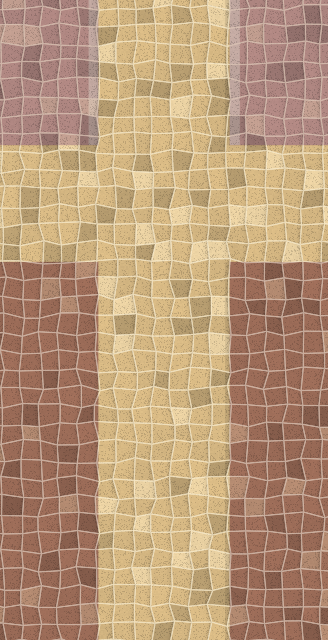
This pattern is drawn by a Shadertoy shader. Its source:

```glsl
// Crooked mosaic tiles: a sandy cross between brick and rose panels.

float hash(vec2 p) {
    vec3 q = fract(vec3(p.xyx) * 0.1031);
    q += dot(q, q.yzx + 33.33);
    return fract((q.x + q.y) * q.z);
}

// Grid corner pushed off its regular place
vec2 corner(vec2 id) {
    return id + 0.34 * (vec2(hash(id + 71.0), hash(id + 153.0)) - 0.5);
}

// Signed distance to a line, positive on its left side
float edge(vec2 p, vec2 a, vec2 b) {
    vec2 d = normalize(b - a);
    return d.x * (p.y - a.y) - d.y * (p.x - a.x);
}

// Smooth interval from a to b
float band(float x, float a, float b, float blur) {
    return smoothstep(a - blur, a + blur, x) - smoothstep(b - blur, b + blur, x);
}

void mainImage(out vec4 fragColor, in vec2 fragCoord) {
    vec2 uv = fragCoord / iResolution.xy;
    vec2 px = 0.5 / iResolution.xy;
    vec2 grid = uv * vec2(17.5, 35.3) + vec2(-0.18, 0.1);
    float aa = 17.5 / iResolution.x;

    // Find the tile that holds this point and its edge distances
    vec2 tile = floor(grid);
    vec4 sides = vec4(0.0);
    float inside = -9.0;
    for (int j = -1; j <= 1; j++) {
        for (int i = -1; i <= 1; i++) {
            vec2 id = floor(grid) + vec2(i, j);
            vec2 a = corner(id);
            vec2 b = corner(id + vec2(1, 0));
            vec2 c = corner(id + vec2(1, 1));
            vec2 d = corner(id + vec2(0, 1));
            vec4 e = vec4(edge(grid, a, b), edge(grid, b, c),
                          edge(grid, c, d), edge(grid, d, a));
            float nearest = min(min(e.x, e.y), min(e.z, e.w));
            if (nearest > inside) {
                inside = nearest;
                sides = e;
                tile = id;
            }
        }
    }

    // Straight-edged colour panels
    float upright = band(uv.x, 0.300, 0.700, px.x);
    float arms = band(uv.y, 0.591, 0.773, px.y);
    float sand = max(upright, arms);
    float upper = smoothstep(0.773 - px.y, 0.773 + px.y, uv.y);
    float pale = upper * (1.0 - upright) * band(uv.x, 0.270, 0.731, px.x);
    vec3 color = mix(vec3(0.62, 0.43, 0.35), vec3(0.69, 0.53, 0.51), upper);
    color = mix(color, vec3(0.76, 0.66, 0.63), pale);
    color = mix(color, vec3(0.85, 0.73, 0.52), sand);

    // Tone of each tile: mostly even, a few bright or dark
    float pick = hash(tile + 19.0);
    color *= 0.97 + 0.06 * hash(tile + 47.0);
    if (pick < 0.11) color = mix(color, vec3(1.0, 0.92, 0.75), mix(0.24, 0.55, sand));
    else if (pick > 0.87) color *= 0.86;

    // Grain, thicker towards the right and lower edges
    float rim = exp(-7.0 * min(sides.x, sides.y));
    float grain = hash(floor(uv * vec2(394.0, 768.0)));
    color *= 1.0 - 0.13 * step(0.90 - 0.3 * rim, grain);
    color *= 0.99 + 0.04 * (hash(floor(uv * vec2(262.0, 512.0)) + 9.0) - 0.5);

    // Shadow beside the upright joints and along the cross
    color *= 1.0 - 0.22 * exp(-13.0 * max(sides.y, 0.0));
    color *= 1.0 - 0.08 * band(uv.x, 0.686, 0.700, px.x) * (1.0 - arms);

    // Pale joints
    float joint = 1.0 - smoothstep(0.012, 0.012 + aa, inside);
    vec3 grout = mix(vec3(0.86, 0.77, 0.71), vec3(0.97, 0.92, 0.80), sand);
    color = mix(color, grout, 0.75 * joint);

    fragColor = vec4(color, 1.0);
}
```
